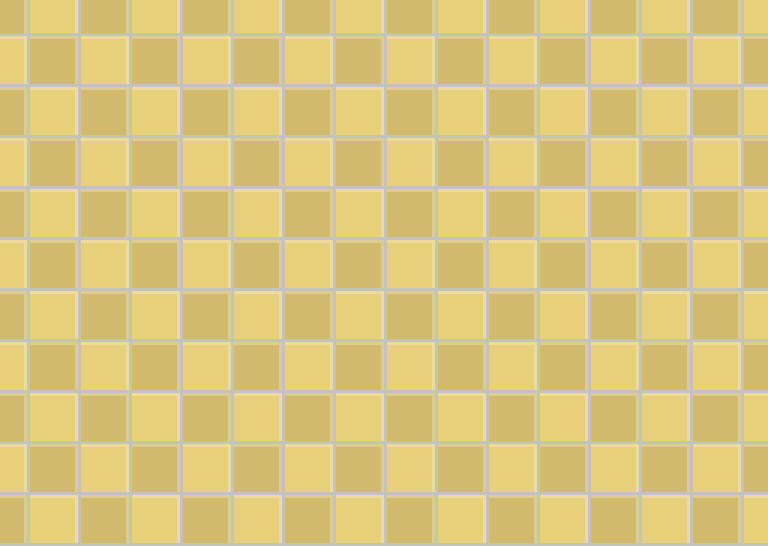
Reproduce this pattern procedurally as a Shadertoy shader.

```glsl
// Checkerboard of two-tone yellow tiles with grey grout and pale top and right bevels.

const float ROWS = 364.0 / 34.0;   // tile pitches per canvas height
const float GROUT = 2.0 / 34.0;    // grout width, in pitches
const float BEVEL = 2.0 / 34.0;    // bevel width, in pitches
const float BEVEL_LIGHT = 0.25;    // share of white mixed into the bevel

const vec3 DARK_TILE = vec3(0.82, 0.73, 0.42);
const vec3 LIGHT_TILE = vec3(0.91, 0.81, 0.48);
const vec3 GROUT_COLOR = vec3(0.76, 0.76, 0.75);

// Coverage of the box between two corners, smoothed over one pixel
float boxMask(vec2 p, vec2 lower, vec2 upper, float pixel) {
    vec2 inside = min(p - lower, upper - p);
    vec2 cover = clamp(inside / pixel + 0.5, 0.0, 1.0);
    return cover.x * cover.y;
}

void mainImage(out vec4 fragColor, in vec2 fragCoord) {
    float pixel = ROWS / iResolution.y;
    vec2 grid = (fragCoord - vec2(0.5 * iResolution.x, 0.0)) * pixel;

    // Cell borders run along the middle of the grout
    grid -= 0.5 * GROUT;
    vec2 cell = floor(grid);
    vec2 local = fract(grid);

    vec2 lower = vec2(0.5 * GROUT);
    vec2 upper = 1.0 - lower;
    float tile = boxMask(local, lower, upper, pixel);
    float face = boxMask(local, lower, upper - BEVEL, pixel);

    // Alternate tile colours, then layer bevel, face and grout
    float parity = mod(cell.x + cell.y, 2.0);
    vec3 faceColor = mix(DARK_TILE, LIGHT_TILE, parity);
    vec3 bevelColor = mix(faceColor, vec3(1.0), BEVEL_LIGHT);
    vec3 tileColor = mix(bevelColor, faceColor, face / max(tile, 0.001));
    vec3 color = mix(GROUT_COLOR, tileColor, tile);

    fragColor = vec4(color, 1.0);
}
```
